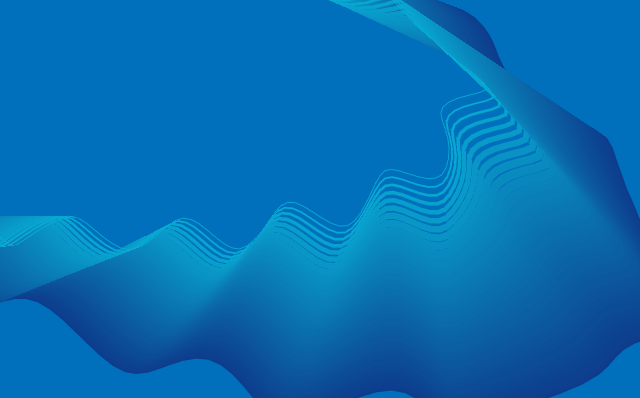
A Shadertoy shader for this background:

```glsl
// A folded ribbon of fine wavy lines, fading from cyan to navy on a blue field.

// Wave extremes along the ribbon: xy on the cyan rim, zw on the navy rim.
const vec4 CRESTS[9] = vec4[9](
    vec4(-0.5, 2.6, -3.5, 2.6), vec4(0.85, 2.6, -1.5, 2.6), vec4(2.2, 2.62, 0.45, 3.63),
    vec4(3.45, 2.43, 2.5, 4.32), vec4(4.62, 2.05, 4.7, 4.69), vec4(5.29, 1.36, 7.3, 4.4),
    vec4(4.6, -0.15, 7.35, 1.77), vec4(3.4, -0.7, 5.7, 0.21), vec4(2.4, -1.3, 4.2, -0.9));
const vec4 TROUGHS[9] = vec4[9](
    vec4(0.15, 2.95, -2.6, 3.3), vec4(1.55, 3.0, -0.5, 3.75), vec4(2.87, 2.99, 1.5, 4.47),
    vec4(4.17, 2.71, 3.4, 5.05), vec4(5.3, 2.1, 5.6, 5.1), vec4(5.83, 1.02, 8.2, 3.85),
    vec4(3.75, -0.08, 6.15, 0.95), vec4(2.8, -0.9, 4.7, -0.1), vec4(1.9, -1.8, 3.5, -1.6));

float cross2(vec2 a, vec2 b) { return a.x * b.y - a.y * b.x; }

// Cubic coefficients of a smooth path from b to c; columns by rising power.
mat4 cubic(vec4 a, vec4 b, vec4 c, vec4 d) {
    return mat4(b, 0.5 * (c - a), a - 2.5 * b + 2.0 * c - 0.5 * d, 1.5 * (b - c) + 0.5 * (d - a));
}

vec4 along(mat4 path, float x) {
    return path[0] + x * (path[1] + x * (path[2] + x * path[3]));
}

// Adds the sheet at the ruling r that passes through p; flow is the step along it.
void addSheet(vec2 p, vec4 r, vec4 flow, float pixel, inout vec4 paint, inout float topT) {
    vec2 ruling = r.zw - r.xy;
    float t = dot(p - r.xy, ruling) / dot(ruling, ruling);
    if (t < -0.03 || t > 1.03) return;

    // Convert steps in t to distance across the lines.
    vec2 tangent = mix(flow.xy, flow.zw, t);
    float spread = abs(cross2(tangent, ruling)) / max(length(tangent), 1e-5);

    // Lines widen with t until they merge into a solid sheet.
    float lineT = clamp(floor(t * 29.0 + 0.5) / 29.0, 0.0, 1.0);
    float halfWidth = 0.005 + 0.16 * lineT;
    float cover = clamp((halfWidth - abs(t - lineT) * spread) / pixel + 0.5, 0.0, 1.0);
    cover *= clamp((1.0 - t) * spread / pixel + 0.5, 0.0, 1.0);

    // Soften the fold itself.
    cover *= clamp(0.3 + spread * spread / (2.0 * pixel), 0.0, 1.0);

    vec3 tint = mix(vec3(0.03, 0.68, 0.835), vec3(0.05, 0.235, 0.55), mix(lineT, t, 0.5));
    vec4 sheet = vec4(tint, 1.0) * cover;

    // The cyan side lies over the navy side.
    if (t < topT) {
        paint = sheet + paint * (1.0 - sheet.a);
        topT = t;
    } else {
        paint += sheet * (1.0 - paint.a);
    }
}

void mainImage(out vec4 fragColor, in vec2 fragCoord) {
    // Canvas units: 7.68 wide, 4.78 high, y pointing down.
    vec2 unit = vec2(7.68, -4.78) / iResolution.xy;
    vec2 p = vec2(0.0, 4.78) + fragCoord * unit;
    float pixel = abs(unit.y);
    vec4 paint = vec4(0.0);
    float topT = 2.0;

    // Each half wave runs from a crest to a trough or back.
    for (int h = 0; h < 16; h++) {
        int k = h / 2;
        int odd = h - 2 * k;
        vec4 crest = CRESTS[k + odd];
        vec4 trough = TROUGHS[k];

        // Skip half waves whose bounds miss the point.
        vec4 low = min(crest, trough);
        vec4 high = max(crest, trough);
        if (any(lessThan(p, min(low.xy, low.zw) - 0.15)) ||
            any(greaterThan(p, max(high.xy, high.zw) + 0.15))) continue;

        int c = k;
        int g = k - 1 + odd;
        mat4 crestPath = cubic(CRESTS[max(c - 1, 0)], CRESTS[c], CRESTS[c + 1], CRESTS[min(c + 2, 8)]);
        mat4 troughPath = cubic(TROUGHS[max(g - 1, 0)], TROUGHS[max(g, 0)],
                                TROUGHS[g + 1], TROUGHS[min(g + 2, 8)]);
        float start = 0.5 * float(odd);

        // Sweep the straight ruling between the rims and catch it crossing p.
        vec4 previous = vec4(0.0);
        float side0 = 0.0;
        for (int i = 0; i <= 7; i++) {
            float u = float(i) / 7.0;
            float ease = u * u * (3.0 - 2.0 * u);
            vec4 rims = mix(along(crestPath, start + 0.5 * u),
                            along(troughPath, 0.5 - start + 0.5 * u), odd == 1 ? 1.0 - ease : ease);
            float side1 = cross2(p - rims.xy, rims.zw - rims.xy);
            if (i > 0 && (side0 < 0.0) != (side1 < 0.0)) {
                vec4 r = mix(previous, rims, side0 / (side0 - side1));
                addSheet(p, r, rims - previous, pixel, paint, topT);
            }
            previous = rims;
            side0 = side1;
        }
    }

    vec3 field = vec3(0.0, 0.44, 0.74);
    fragColor = vec4(field * (1.0 - paint.a) + paint.rgb, 1.0);
}
```
